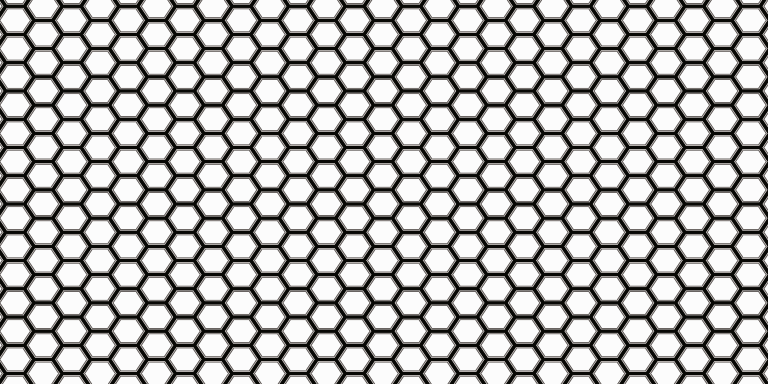
Reproduce this pattern procedurally as a Shadertoy shader.

```glsl
// Black honeycomb mesh on white: flat-topped hexagons, slightly stretched in width.
// Two interleaved rectangular grids give the nearest cell; the distance to its
// border sets the black wire, a silver band and a thin warm grey inner rim.

// Distance to the cell border: 0 on the border, 1 at the cell centre.
float hexBorder(vec2 p) {
    vec2 period = vec2(sqrt(3.0), 1.0);
    vec2 a = mod(p, period) - 0.5 * period;
    vec2 b = mod(p + 0.5 * period, period) - 0.5 * period;
    vec2 cell = abs(dot(a, a) < dot(b, b) ? a : b);
    return 1.0 - 2.0 * max(cell.y, dot(cell, vec2(sqrt(0.75), 0.5)));
}

void mainImage(out vec4 fragColor, in vec2 fragCoord) {
    // One unit per repeat: 13.57 across a 2:1 canvas and 13.59 down
    vec2 repeats = (fragCoord / iResolution.y - vec2(0.9974, 0.5055)) * vec2(6.785, 13.59);

    // Shift half a period across so the two grids interlock, then make cells regular
    float border = hexBorder((repeats + vec2(0.5, 0.0)) * vec2(sqrt(3.0), 1.0));
    float soft = 13.59 / iResolution.y;

    // Layers from the white cell outward to the wire
    vec3 color = vec3(0.99);
    color = mix(vec3(0.40, 0.38, 0.37), color, smoothstep(0.222 - soft, 0.222 + soft, border));
    color = mix(vec3(0.80, 0.78, 0.77), color, smoothstep(0.160 - soft, 0.160 + soft, border));
    color = mix(vec3(0.03, 0.03, 0.02), color, smoothstep(0.115 - soft, 0.115 + soft, border));

    fragColor = vec4(color, 1.0);
}
```
